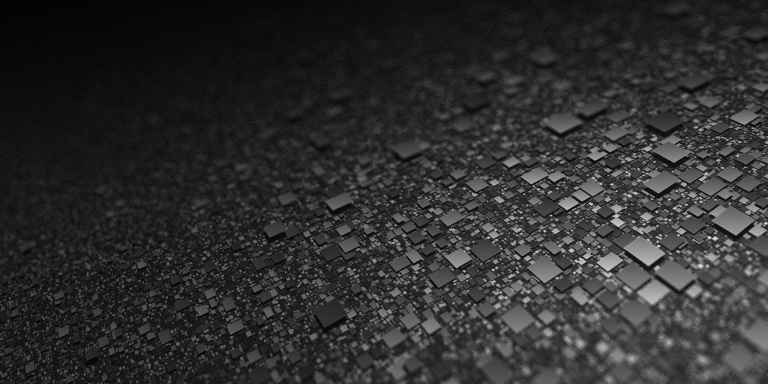
Reproduce this background procedurally as a Shadertoy shader.

```glsl
// A dark plain of scattered square chips seen in perspective, lit from the right.
// Hashed grids of growing cell size are stacked on a two-vanishing-point plane,
// and a spiral of lens samples blurs whatever lies off the tilted focus line.

const float HORIZON = 1.55;             // height of both vanishing points
const float VANISH_LEFT = -0.04;
const float VANISH_RIGHT = 3.35;
const float WARP_GAIN = 2.2;            // narrows cells toward the left
const float WARP_START = 0.6;
const int LAYERS = 7;
const float FINEST_CELL = 0.0145;
const float CELL_GROWTH = 1.47;
const float FILL_FINE = 0.92;           // share of occupied cells
const float FILL_COARSE = 0.12;
const int LENS_SAMPLES = 20;
const float GOLDEN_ANGLE = 2.39996;
const float BLUR_GAIN = 0.031;
const float BLUR_MAX = 0.019;
const float FOCUS_BASE = 0.08;          // focus line height at the left edge
const float FOCUS_TILT = 0.24;
const float FOCUS_DEPTH = 0.13;         // half width of the sharp band
const vec2 KEY_CENTER = vec2(1.75, 0.30);
const vec2 KEY_SPREAD = vec2(0.85, 0.50);
const float KEY_LIGHT = 0.30;
const float AMBIENT = 0.18;
const float GAP_SHADE = 0.42;
const float SIDE_SHADE = 0.16;
const vec3 TINT = vec3(1.0, 1.003, 1.0);

float hash(vec2 p) {
    return fract(sin(dot(p, vec2(127.1, 311.7))) * 43758.5453);
}

// Screen to plane: each axis is constant along lines to one vanishing point.
vec2 toPlane(vec2 p) {
    vec2 g = (p.x - vec2(VANISH_LEFT, VANISH_RIGHT)) / (HORIZON - p.y);
    return vec2(WARP_GAIN * log(max(g.x + WARP_START, 0.05)), g.y);
}

vec2 toScreen(vec2 g) {
    g.x = exp(g.x / WARP_GAIN) - WARP_START;
    float drop = (VANISH_RIGHT - VANISH_LEFT) / (g.x - g.y);
    return vec2(VANISH_LEFT + g.x * drop, HORIZON - drop);
}

// Shade of the chip covering a screen point, or -1 where the cell is bare.
float chipShade(vec2 p, float cell, float size, float seed) {
    vec2 g = toPlane(p) / cell;
    vec2 id = floor(g);
    vec2 key = id + seed;

    // Coarse chips gather toward the lower right and shrink toward the left.
    vec2 home = toScreen((id + 0.5) * cell);
    float gather = smoothstep(-0.5, 0.9, 0.6 * home.x - home.y);
    float fill = mix(FILL_FINE, FILL_COARSE * (0.4 + 1.2 * gather), pow(size, 0.38));
    if (hash(key) > fill) return -1.0;

    vec2 halfSize = 0.24 + 0.20 * vec2(hash(key + 3.7), hash(key + 8.3));
    float shrink = mix(0.42, 1.0, smoothstep(0.0, 1.4, home.x));
    halfSize *= mix(vec2(1.0), vec2(sqrt(shrink), shrink), sqrt(size));
    vec2 jitter = vec2(hash(key + 13.1), hash(key + 19.9)) - 0.5;
    vec2 local = g - id - 0.5 - jitter * (1.0 - 2.0 * halfSize);
    vec2 inset = halfSize - abs(local);
    float border = min(inset.x, inset.y);
    if (border < 0.0) return -1.0;

    // Fine grains vary strongly; wide chips carry a soft sheen and a bright rim.
    float tone = hash(key + 27.3);
    float shade = mix(0.40 + 1.45 * tone * tone, 0.60 + 0.70 * tone, size);
    float rim = 1.0 - smoothstep(0.0, 0.035, border);
    return shade * (1.0 + 0.35 * size * (local.y - local.x) + 0.18 * size * rim);
}

// Paint all layers from the finest grains up to the raised slabs.
float surface(vec2 p) {
    float result = GAP_SHADE;
    float cell = FINEST_CELL;
    for (int i = 0; i < LAYERS; i++) {
        float size = float(i) / float(LAYERS - 1);
        float seed = 37.0 * float(i) + 5.0;
        float rise = cell * (i % 2 == 0 ? 0.10 : 0.045);
        float top = chipShade(p - vec2(0.0, rise), cell, size, seed);
        float base = chipShade(p, cell, size, seed);
        if (top >= 0.0) result = top;
        else if (base >= 0.0) result = SIDE_SHADE;
        cell *= CELL_GROWTH;
    }
    return result;
}

// Broad key glow plus ambient light that dies out toward the upper left.
float lighting(vec2 p) {
    vec2 offset = (p - KEY_CENTER) / KEY_SPREAD;
    float fade = 1.0 - smoothstep(0.25, 1.12, p.y - 0.2 * p.x);
    return KEY_LIGHT * exp(-dot(offset, offset)) + AMBIENT * fade + 0.01;
}

void mainImage(out vec4 fragColor, in vec2 fragCoord) {
    vec2 p = fragCoord / iResolution.y;

    // Lens radius grows away from the focus line; the pixel term smooths edges.
    float defocus = abs(p.y - FOCUS_BASE - FOCUS_TILT * p.x) - FOCUS_DEPTH;
    float radius = clamp(defocus * BLUR_GAIN, 0.0, BLUR_MAX) + 0.6 / iResolution.y;

    float sum = 0.0;
    for (int i = 0; i < LENS_SAMPLES; i++) {
        float reach = radius * sqrt((float(i) + 0.5) / float(LENS_SAMPLES));
        float angle = GOLDEN_ANGLE * float(i);
        sum += surface(p + reach * vec2(cos(angle), sin(angle)));
    }
    float value = sum / float(LENS_SAMPLES) * lighting(p);
    fragColor = vec4(TINT * value, 1.0);
}
```
